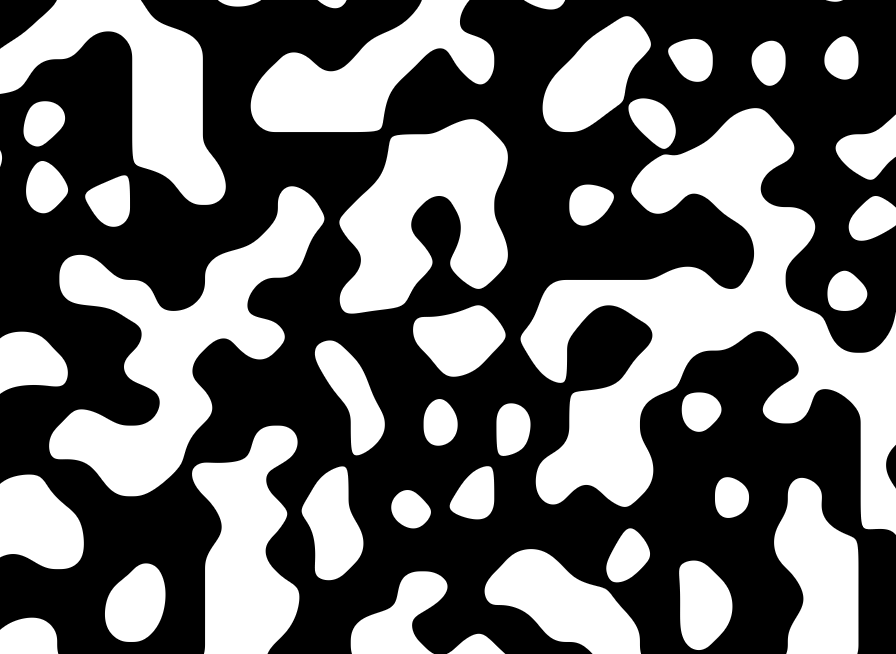
Give the GLSL for this pattern, as a Shadertoy shader.

```glsl
// Black and white organic blotches cut from gradient noise

const float CELLS_ACROSS = 12.3;

// Integer hash of a lattice point
uint hashCell(ivec2 cell) {
    uint h = uint(cell.x) * 1597334677u ^ uint(cell.y) * 3812015801u;
    h = (h ^ (h >> 15)) * 2246822519u;
    h = (h ^ (h >> 13)) * 3266489917u;
    return h ^ (h >> 16);
}

// One of eight compass directions, dotted with the offset from its corner
float cornerRamp(ivec2 cell, vec2 offset) {
    float angle = float(hashCell(cell) & 7u) * 0.785398;
    return dot(vec2(cos(angle), sin(angle)), offset);
}

float gradientNoise(vec2 p) {
    ivec2 cell = ivec2(floor(p));
    vec2 f = fract(p);
    vec2 fade = f * f * f * (f * (f * 6.0 - 15.0) + 10.0);
    float low = mix(cornerRamp(cell, f),
                    cornerRamp(cell + ivec2(1, 0), f - vec2(1, 0)), fade.x);
    float high = mix(cornerRamp(cell + ivec2(0, 1), f - vec2(0, 1)),
                     cornerRamp(cell + ivec2(1, 1), f - vec2(1, 1)), fade.x);
    return mix(low, high, fade.y);
}

void mainImage(out vec4 fragColor, in vec2 fragCoord) {
    vec2 p = fragCoord / iResolution.x * CELLS_ACROSS + vec2(37.2, 21.85);

    // The cut rises inside cells, favouring black but keeping tight pinches at corners
    vec2 wave = sin(3.14159 * p);
    float cut = 0.015 + 0.1 * wave.x * wave.x * wave.y * wave.y;
    float level = gradientNoise(p) - cut;

    // Edge one pixel wide, measured along the slope
    float slope = max(length(vec2(dFdx(level), dFdy(level))), 1e-5);
    float white = clamp(level / slope + 0.5, 0.0, 1.0);
    fragColor = vec4(vec3(white), 1.0);
}
```
